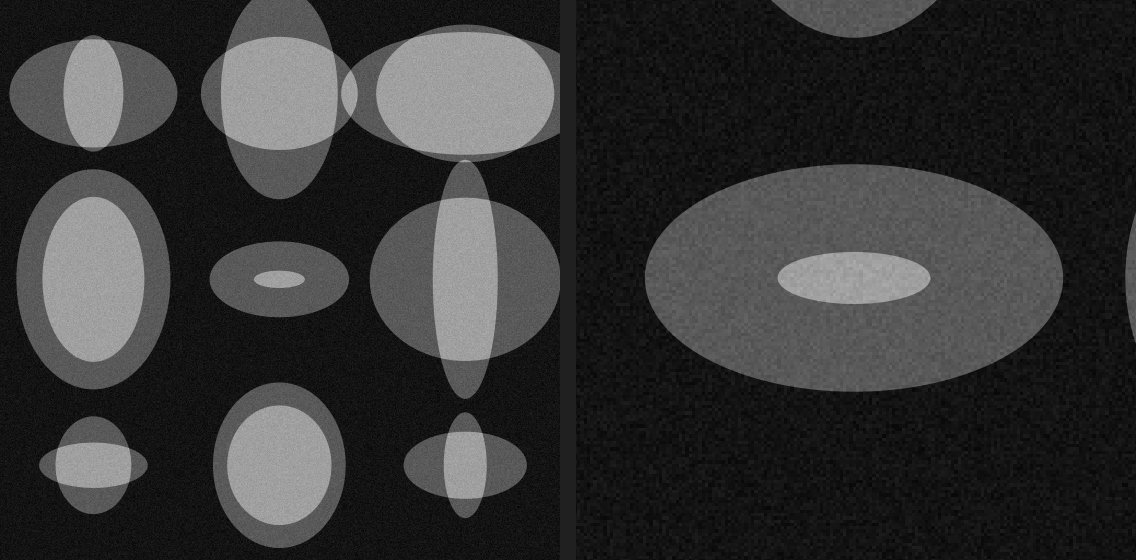
Left, the full canvas; right, a detail of the centre.
Reproduce this background procedurally as a Shadertoy shader.

```glsl
// A 3 x 3 grid of concentric ellipse pairs on a near-black ground, with film grain.
// Each ellipse adds one equal step of light, so overlaps turn pale;
// soft coverage comes from an approximate ellipse distance.

const int GRID = 3;
const float FIRST_CENTER = 0.1668;
const float SPACING = 0.332;
const float GROUND = 0.073;
const float LIGHT_STEP = 0.276;
const float GRAIN_CELLS = 512.0;
const float GRAIN_AMOUNT = 0.045;

// Radii of both ellipses per cell (xy, zw), left to right from the top row
const vec4 RADII[9] = vec4[9](
    vec4(0.1500, 0.0965, 0.0535, 0.1040),
    vec4(0.1400, 0.1010, 0.1043, 0.1890),
    vec4(0.2215, 0.1095, 0.1590, 0.1230),
    vec4(0.1375, 0.1965, 0.0910, 0.1473),
    vec4(0.1245, 0.0677, 0.0455, 0.0155),
    vec4(0.1705, 0.1458, 0.0580, 0.2135),
    vec4(0.0970, 0.0405, 0.0677, 0.0873),
    vec4(0.1185, 0.1478, 0.0931, 0.1068),
    vec4(0.1100, 0.0599, 0.0384, 0.0944));

// Integer hash of a grid cell, giving two values in 0..1
vec2 hash2(ivec2 cell) {
    uint h = uint(cell.x) * 1664525u + uint(cell.y) * 22695477u;
    h = (h ^ (h >> 16)) * 73244475u;
    h = (h ^ (h >> 15)) * 73244475u;
    h ^= h >> 16;
    return vec2(h & 65535u, h >> 16) / 65535.0;
}

// First-order signed distance to an axis-aligned ellipse
float ellipseDistance(vec2 p, vec2 radii) {
    p = abs(p) + 1e-5;
    float f = length(p / radii);
    return f * (f - 1.0) / length(p / (radii * radii));
}

float ellipseCoverage(vec2 p, vec2 radii, float pixel) {
    return clamp(0.5 - ellipseDistance(p, radii) / pixel, 0.0, 1.0);
}

// Triangular noise centred on zero
float grain(vec2 uv, float cells) {
    vec2 h = hash2(ivec2(floor(uv * cells)));
    return h.x + h.y - 1.0;
}

void mainImage(out vec4 fragColor, in vec2 fragCoord) {
    vec2 uv = fragCoord / iResolution.xy;
    float pixel = 1.0 / min(iResolution.x, iResolution.y);
    vec2 fromTop = vec2(uv.x, 1.0 - uv.y);

    // Count the layers of ellipses over this point
    float layers = 0.0;
    for (int row = 0; row < GRID; row++) {
        for (int col = 0; col < GRID; col++) {
            vec2 p = fromTop - FIRST_CENTER - SPACING * vec2(col, row);
            vec4 radii = RADII[row * GRID + col];
            layers += ellipseCoverage(p, radii.xy, pixel);
            layers += ellipseCoverage(p, radii.zw, pixel);
        }
    }

    // Neutral grey with grain
    float grey = GROUND + LIGHT_STEP * layers + GRAIN_AMOUNT * grain(uv, GRAIN_CELLS);
    fragColor = vec4(vec3(grey), 1.0);
}
```
